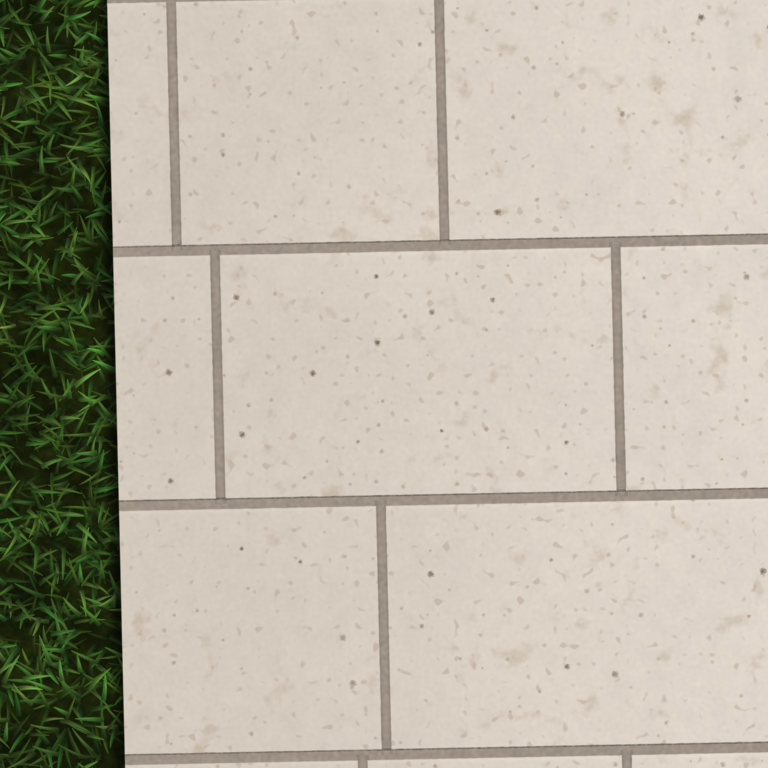
This texture is drawn by a Shadertoy shader. Its source:

```glsl
// Pale stone paving in staggered courses beside a strip of lawn, seen from above.
// Slabs come from a slightly skewed grid with distance-based joints; the stone is
// gradient noise plus scattered pits, the lawn is layered cells of tapered blades.

vec2 hash2(vec2 p) {
    vec3 h = fract(p.xyx * vec3(0.1031, 0.1030, 0.0973));
    h += dot(h, h.yzx + 33.33);
    return fract((h.xx + h.yz) * h.zy);
}

float gradientNoise(vec2 p) {
    vec2 i = floor(p), f = fract(p);
    vec2 w = f * f * f * (f * (f * 6.0 - 15.0) + 10.0);
    vec2 e = vec2(0.0, 1.0);
    float a = dot(hash2(i) * 2.0 - 1.0, f);
    float b = dot(hash2(i + e.yx) * 2.0 - 1.0, f - e.yx);
    float c = dot(hash2(i + e.xy) * 2.0 - 1.0, f - e.xy);
    float d = dot(hash2(i + e.yy) * 2.0 - 1.0, f - e.yy);
    return mix(mix(a, b, w.x), mix(c, d, w.x), w.y);
}

float fbm(vec2 p) {
    float sum = 0.0, amp = 0.6;
    for (int i = 0; i < 4; i++) {
        sum += amp * gradientNoise(p);
        p = mat2(1.6, 1.2, -1.2, 1.6) * p + 7.3;
        amp *= 0.55;
    }
    return sum;
}

// Strength of small round pits, at most one in each cell.
float pits(vec2 p, float cell, float radius, float density, float px) {
    vec2 id = floor(p / cell);
    vec2 r = hash2(id + 41.0), pos = hash2(id + 93.0);
    vec2 q = p - (id + 0.2 + 0.6 * pos) * cell;
    float size = radius * (0.5 + 0.7 * r.y);
    float d = length(q) + 0.5 * size * gradientNoise(p * 300.0);
    return step(r.x, density) * (0.4 + 0.6 * pos.x)
         * (1.0 - smoothstep(size * 0.4 - px, size + px, d));
}

vec3 lawn(vec2 p, float px) {
    // Soil and thatch
    vec3 col = vec3(0.10, 0.125, 0.035) * (1.0 + 0.9 * fbm(p * 55.0));
    float cell = 0.05;
    for (int layer = 0; layer < 16; layer++) {
        float height = float(layer) / 15.0;
        vec2 shifted = p + hash2(vec2(float(layer), 17.0)) * 3.0 + 1.0;
        vec2 base = floor(shifted / cell);
        for (int k = 0; k < 9; k++) {
            vec2 id = base + vec2(k % 3 - 1, k / 3 - 1);
            vec2 seed = id + float(layer) * 57.0;
            vec2 r = hash2(seed), s = hash2(seed + 211.0), tint = hash2(seed + 419.0);
            vec2 q = shifted - (id + r) * cell;
            // Curved blade, tapering from root to tip
            float angle = 6.2832 * s.x;
            vec2 dir = vec2(cos(angle), 0.8 * sin(angle));
            dir = normalize(dir);
            float len = mix(0.024, 0.046, s.y);
            float t = dot(q, dir) / len;
            float side = dot(q, vec2(-dir.y, dir.x)) - (tint.y - 0.5) * 0.016 * t * t;
            float width = mix(0.0022, 0.0036, tint.x) * sqrt(max(1.0 - t, 0.0));
            float mask = (1.0 - smoothstep(-px, px, abs(side) - width))
                       * smoothstep(0.0, 0.08, t) * step(t, 1.0);
            vec3 blade = mix(vec3(0.23, 0.31, 0.09), vec3(0.23, 0.45, 0.18), tint.x);
            blade = mix(blade, vec3(0.38, 0.47, 0.23), 0.7 * tint.y * tint.y);
            blade *= mix(0.42, 1.08, height) * mix(0.6, 1.1, smoothstep(0.0, 0.6, t));
            blade *= 0.9 + 0.2 * smoothstep(-0.001, 0.001, side);
            col = mix(col, blade, mask);
        }
    }
    return col * (0.95 + 0.5 * gradientNoise(p * 13.0));
}

vec3 paving(vec2 p, float u, float course, float px) {
    // Two upright joints in each course
    vec2 uprights[4] = vec2[4](vec2(0.2227, 0.5716), vec2(0.272, 0.794),
                               vec2(0.4805, 1.2), vec2(0.449, 0.793));
    vec2 joints = uprights[int(clamp(floor(course), 0.0, 3.0))];
    vec2 across = u - joints;
    float upright = abs(across.x) < abs(across.y) ? across.x : across.y;
    float level = (fract(course + 0.5) - 0.5) * 0.3308;
    float rough = 0.0006 * gradientNoise(p * 120.0);
    float d = min(abs(upright) - 0.0064, abs(level) - 0.0070) + rough;

    // Stone: broad light, blotches, fine mottling
    float broad = fbm(p * 5.0 + 3.0);
    float mottle = fbm(p * 38.0);
    float grain = gradientNoise(p * 150.0);
    vec3 stone = mix(vec3(0.83, 0.79, 0.742), vec3(0.875, 0.838, 0.792),
                     smoothstep(0.2, 1.0, p.x + 0.12 * (0.5 - p.y)));
    stone *= 1.0 + 0.035 * broad + 0.035 * mottle + 0.025 * grain;
    float stain = smoothstep(0.12, 0.5, fbm(p * 24.0 + 11.0) + 0.3 * broad);
    stone = mix(stone, vec3(0.70, 0.63, 0.54), 0.45 * stain);
    float fleck = smoothstep(0.24, 0.5, gradientNoise(p * 85.0 + 5.0));
    stone = mix(stone, vec3(0.69, 0.61, 0.53), 0.4 * fleck);
    stone = mix(stone, vec3(0.40, 0.33, 0.25), 0.8 * pits(p, 0.085, 0.0045, 0.28, px));
    stone = mix(stone, vec3(0.58, 0.50, 0.41), 0.6 * pits(p + 0.31, 0.034, 0.0030, 0.3, px));
    stone *= 1.0 + 0.025 * exp(-abs(level - 0.0095) * 500.0);

    // Mortar, shaded beneath the slab above
    vec3 mortar = vec3(0.615, 0.57, 0.52) * (1.0 + 0.10 * mottle + 0.10 * grain);
    float lip = 1.0 - smoothstep(0.0005, 0.0025, abs(level + 0.0066));
    mortar *= 1.0 - lip * (0.22 + 0.25 * gradientNoise(p * 230.0));
    mortar *= 1.0 - 0.08 * smoothstep(0.002, 0.006, abs(upright)) * step(abs(upright), 0.008);
    return mix(mortar, stone, smoothstep(-px, px, d));
}

void mainImage(out vec4 fragColor, in vec2 fragCoord) {
    float px = 1.0 / iResolution.y;
    vec2 p = fragCoord / iResolution.y;
    p.y = 1.0 - p.y;
    float u = p.x - 0.0235 * p.y;
    float course = (p.y + 0.0198 * p.x) / 0.3308;
    float edge = u - 0.1393;
    vec3 col = paving(p, u, course, px);
    if (edge < px) {
        // Contact shade where the lawn meets the slabs
        vec3 grass = lawn(p, px) * (1.0 - 0.6 * smoothstep(-0.022, 0.0, edge));
        col = mix(grass, col, smoothstep(-px, px, edge));
    }
    fragColor = vec4(col, 1.0);
}
```
